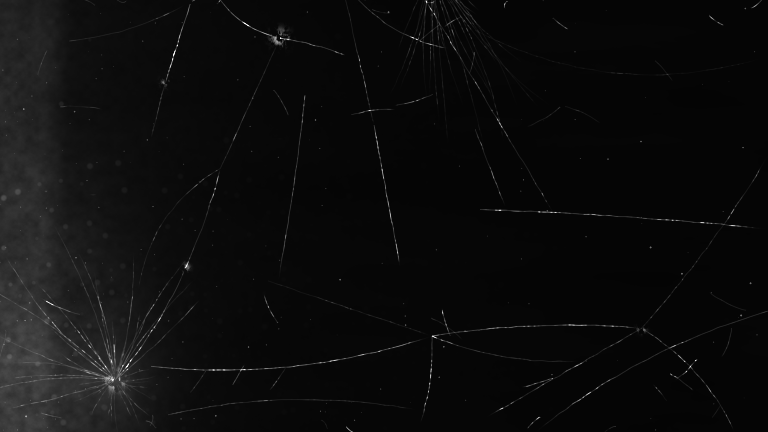
This texture is drawn by a Shadertoy shader. Its source:

```glsl
float hash(vec2 p) {
    return fract(sin(dot(p, vec2(127.1, 311.7))) * 43758.5453);
}

float noise(vec2 p) {
    vec2 i = floor(p), f = fract(p);
    f = f * f * (3.0 - 2.0 * f);
    return mix(mix(hash(i), hash(i + vec2(1, 0)), f.x),
               mix(hash(i + vec2(0, 1)), hash(i + vec2(1, 1)), f.x), f.y);
}

float fbm(vec2 p) {
    float sum = 0.0, gain = 0.5;
    for (int i = 0; i < 4; i++) {
        sum += gain * noise(p);
        p = p * 2.1 + 7.3;
        gain *= 0.5;
    }
    return sum;
}

// Hairline fracture from a to b, bowed, faint with sparse glints
float crack(vec2 p, vec2 a, vec2 b, float bend, float gain) {
    float len = length(b - a);
    vec2 dir = (b - a) / len, q = p - a;
    float along = dot(q, dir), t = along / len;
    float side = dot(q, vec2(-dir.y, dir.x)) - bend * 4.0 * t * (1.0 - t);
    if (t < 0.0 || t > 1.0 || abs(side) > 0.02) return 0.0;
    float seed = a.x * 37.0 + b.y * 61.0;
    side += (noise(vec2(along * 50.0, seed)) - 0.5) * 0.0022 * smoothstep(0.0, 0.1, t);
    float glint = noise(vec2(along * 210.0, seed + 9.0)) * noise(vec2(along * 27.0, seed));
    float line = 1.0 - smoothstep(0.0, 0.0024, abs(side));
    return line * gain * (0.17 + 2.4 * glint * glint) * (1.0 - smoothstep(0.85, 1.0, t));
}

// Spray of rays around an impact, fading outwards
float fan(vec2 p, vec2 hub, float start, float spread, float reach) {
    float sum = 0.0, r = length(p - hub);
    if (r > reach) return 0.0;
    for (float i = 0.0; i < 24.0; i++) {
        float angle = start + spread * (i + hash(vec2(i, hub.x))) / 24.0;
        float len = reach * mix(0.2, 1.0, hash(vec2(hub.y, i)));
        vec2 tip = hub + len * vec2(cos(angle), sin(angle));
        float bend = (hash(vec2(i, 4.0)) - 0.5) * 0.12 * len;
        sum += crack(p, hub, tip, bend, 0.55) * (1.0 - 0.7 * r / len);
    }
    return sum * smoothstep(0.0, 0.05, r);
}

// Short stray fractures, crowded towards the top and bottom edges
float strays(vec2 p) {
    float sum = 0.0;
    for (float i = 0.0; i < 44.0; i++) {
        float h = hash(vec2(i, 2.0)), y = 0.3 * h * h;
        vec2 a = vec2(1.78 * hash(vec2(i, 6.0)), mod(i, 2.0) < 1.0 ? y : 1.0 - y);
        float angle = 6.28 * hash(vec2(i, 11.0));
        vec2 b = a + mix(0.02, 0.11, h) * vec2(cos(angle), 0.7 * sin(angle));
        sum += crack(p, a, b, 0.01 * (h - 0.5), 0.2 + 0.5 * hash(vec2(i, 15.0)));
    }
    return sum;
}

// Splintered bright chips at an impact
float chips(vec2 p, vec2 hub, float size) {
    float r = length(p - hub) / size;
    return exp(-r * r) * smoothstep(0.4, 0.75, fbm(p * vec2(130.0, 90.0)));
}

// Scattered grains: one in some cells of a grid
float dust(vec2 p, float cells, float density, float size) {
    vec2 id = floor(p * cells);
    vec2 spot = 0.2 + 0.6 * vec2(hash(id + 3.1), hash(id + 8.7));
    float h = hash(id + 5.5), radius = size * mix(0.4, 1.0, h);
    float d = length((fract(p * cells) - spot) / cells);
    return step(hash(id), density) * (0.3 + 0.7 * h) * (1.0 - smoothstep(radius * 0.4, radius + 0.001, d));
}

void mainImage(out vec4 fragColor, in vec2 fragCoord) {
    vec2 p = fragCoord / iResolution.y;
    vec2 impact = vec2(0.266, 0.12), chip = vec2(0.648, 0.912), bend = vec2(0.43, 0.38);
    vec2 fork = vec2(0.51, 0.61), knot = vec2(1.485, 0.24), bow = vec2(1.0, 0.222);

    // Dark glass with a pale film on the left
    float cloud = fbm(p * 7.0), edge = 0.125 + 0.03 * p.y;
    float film = 0.06 * (1.0 - smoothstep(edge - 0.05, edge + 0.02, p.x)) * (0.6 + 0.8 * cloud);
    film += 0.17 * exp(-dot(p / vec2(0.28, 0.45), p / vec2(0.28, 0.45))) * (0.5 + cloud);
    film += 0.065 * exp(-p.x * 3.2);
    float light = 0.014 + 0.012 * fbm(p * vec2(2.0, 9.0)) + film * (0.7 + 0.6 * fbm(p * 60.0));

    // Long cracks between the impacts
    float c = crack(p, impact, bend, -0.012, 0.9);
    c += crack(p, bend, fork, -0.005, 0.6) + crack(p, fork, chip, 0.0, 0.4);
    c += crack(p, fork, vec2(0.32, 0.33), -0.04, 0.3);
    c += crack(p, vec2(0.35, 0.152), bow, -0.035, 1.2);
    c += crack(p, bow, knot, 0.015, 1.1);
    c += crack(p, vec2(0.62, 0.35), bow, 0.0, 0.25);
    c += crack(p, bow, vec2(0.972, 0.02), 0.01, 0.6);
    c += crack(p, bow, vec2(1.34, 0.165), -0.02, 0.6);
    c += crack(p, knot, vec2(1.778, 0.64), -0.012, 0.4);
    c += crack(p, knot, vec2(1.12, 0.03), 0.0, 0.6);
    c += crack(p, knot, vec2(1.7, 0.0), 0.025, 0.5);
    c += crack(p, vec2(1.778, 0.28), vec2(1.24, 0.0), -0.03, 0.8);
    c += crack(p, vec2(1.11, 0.515), vec2(1.778, 0.47), 0.006, 1.0);
    c += crack(p, vec2(0.39, 0.04), vec2(0.97, 0.05), 0.03, 0.5);

    // Cracks running down from the top edge
    c += crack(p, vec2(0.44, 0.99), vec2(0.38, 0.8), 0.0, 1.2);
    c += crack(p, vec2(0.38, 0.8), vec2(0.35, 0.68), 0.0, 0.3);
    c += crack(p, vec2(0.706, 0.78), vec2(0.644, 0.35), 0.004, 0.8);
    c += crack(p, vec2(0.8, 1.0), vec2(0.866, 0.71), 0.0, 0.5);
    c += crack(p, vec2(0.866, 0.71), vec2(0.926, 0.382), 0.0, 1.0);
    c += crack(p, vec2(0.985, 1.0), vec2(1.285, 0.502), 0.0, 0.6);
    c += crack(p, vec2(1.1, 0.7), vec2(1.17, 0.52), 0.0, 0.6);
    c += crack(p, vec2(0.51, 1.0), chip, -0.015, 1.1);
    c += crack(p, chip, vec2(0.8, 0.872), 0.004, 1.0);
    c += crack(p, vec2(0.83, 1.0), vec2(1.04, 0.888), -0.02, 0.8);
    c += crack(p, vec2(0.16, 0.905), vec2(0.43, 0.99), -0.015, 0.4);
    c += crack(p, vec2(1.1, 0.93), vec2(1.778, 0.87), -0.07, 0.15);

    // Impacts and strays
    c += fan(p, impact, 0.7, 2.7, 0.4) + 0.6 * fan(p, impact, 3.2, 3.4, 0.13);
    c += 0.7 * fan(p, vec2(1.0, 1.07), 4.3, 1.3, 0.45) + strays(p);
    c += chips(p, impact, 0.02) + chips(p, chip, 0.018) + 0.7 * chips(p, knot, 0.01);
    c += 0.7 * chips(p, vec2(0.383, 0.81), 0.01) + 0.8 * chips(p, bend, 0.009);
    light += 0.12 * exp(-length(p - impact) * 22.0);

    // Dust everywhere, soft spots on the film
    float left = exp(-p.x * 4.0);
    c += 0.5 * dust(p, 13.0, 0.13, 0.0025) + 0.22 * dust(p + 4.3, 31.0, 0.07 + 0.3 * left, 0.0018);
    light += 0.14 * left * dust(p + 1.7, 30.0, 0.35 * (1.0 - smoothstep(0.4, 0.8, p.y)), 0.009);
    fragColor = vec4(vec3(min(light + c * 0.85, 0.95)), 1.0);
}
```
